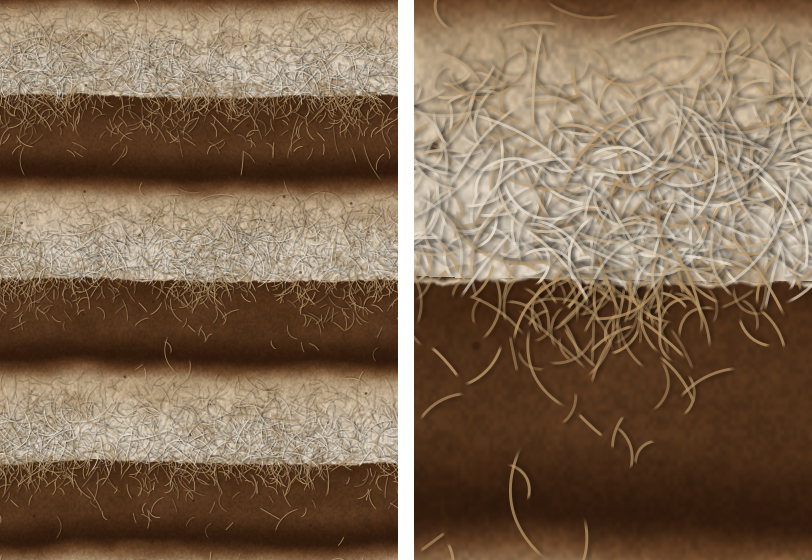
Left: the whole. Right: its middle third, enlarged.
Write a WebGL 2 fragment shader that draws this texture.

```glsl
#version 300 es
precision highp float;
// Stacked torn cardboard ridges: pale fuzzy crests over dark shaded hollows, with loose fibres.

#define PITCH 0.3275       // ridge spacing, in canvas heights
#define TOP_EDGE 0.831     // height of the uppermost torn edge
#define EDGE_WOBBLE 0.011  // slow drift of the edges
#define EDGE_FRAY 0.009    // fine raggedness of the edges
#define FIBRE_WIDTH 0.00085
#define FIBRE_LAYERS 14
#define GRAIN 0.13
#define HANGING 0.75       // amount of fibres below the edges

uniform vec2 u_resolution;
out vec4 outColor;

const vec3 HOLLOW = vec3(0.18, 0.095, 0.04);
const vec3 SHADE  = vec3(0.26, 0.15, 0.07);
const vec3 BROWN  = vec3(0.36, 0.23, 0.13);
const vec3 TAN    = vec3(0.65, 0.55, 0.42);
const vec3 SAND   = vec3(0.77, 0.69, 0.58);
const vec3 CREAM  = vec3(0.83, 0.78, 0.71);
const vec3 STRAW  = vec3(0.74, 0.60, 0.41);
const vec3 BRIGHT = vec3(0.94, 0.90, 0.83);

vec2 hash2(vec2 p) {
    vec3 q = fract(p.xyx * vec3(0.1031, 0.1030, 0.0973));
    q += dot(q, q.yzx + 33.33);
    return fract((q.xx + q.yz) * q.zy);
}

float noise(vec2 p) {
    vec2 i = floor(p), f = fract(p);
    f = f * f * (3.0 - 2.0 * f);
    float a = mix(hash2(i).x, hash2(i + vec2(1, 0)).x, f.x);
    float b = mix(hash2(i + vec2(0, 1)).x, hash2(i + vec2(1, 1)).x, f.x);
    return mix(a, b, f.y);
}

float fbm(vec2 p) {
    float sum = 0.0, amp = 0.5;
    for (int i = 0; i < 4; i++) {
        sum += amp * noise(p);
        p = p * 2.03 + 17.3;
        amp *= 0.5;
    }
    return sum / 0.9375;
}

// Position within a ridge, counted downwards: 0 at a torn edge, 1 at the next.
float ridgePhase(float y) { return fract((TOP_EDGE - y) / PITCH); }

// Shading from the torn edge through the hollow and up onto the next crest.
vec3 ridgeColor(vec2 p, float px) {
    float drift = EDGE_WOBBLE * (noise(p * vec2(7.0, 3.0) + 40.0) - 0.5);
    float fray = EDGE_FRAY * (fbm(p * vec2(75.0, 50.0)) - 0.5);
    float soft = ridgePhase(p.y + drift);
    float torn = ridgePhase(p.y + drift + fray);
    float blotch = fbm(p * vec2(14.0, 26.0) + 9.0);

    vec3 dark = mix(SHADE, BROWN, smoothstep(0.0, 0.2, torn) * 0.55 + blotch * 0.7 - 0.25);
    dark = mix(dark, HOLLOW, 0.9 * smoothstep(0.27, 0.43, soft));
    vec3 pale = mix(SAND, CREAM, smoothstep(0.62, 0.88, soft));
    pale = mix(pale, TAN, 0.65 * smoothstep(0.5, 0.78, blotch));

    float rise = soft + 0.05 * (blotch - 0.5);
    vec3 col = mix(dark, BROWN * 1.12, smoothstep(0.43, 0.51, rise));
    col = mix(col, TAN, smoothstep(0.48, 0.57, rise));
    col = mix(col, pale, smoothstep(0.53, 0.65, rise));
    float blend = px / PITCH + 0.008;
    col = mix(col, pale, smoothstep(1.0 - blend, 1.0, torn) * step(0.5, torn));
    return mix(mix(CREAM, SAND, blotch), col, torn < 0.5 ? smoothstep(0.0, blend, torn) : 1.0);
}

// One layer of bent strands, one per cell, thick on crests and sparse below the edges.
void addFibres(inout vec3 col, vec2 p, float size, float seed, float px) {
    vec2 cell = floor(p / size);
    for (int k = 0; k < 9; k++) {
        vec2 id = cell + vec2(k % 3 - 1, k / 3 - 1);
        vec2 a = hash2(id + seed), b = hash2(id + seed + 71.7), c = hash2(id + seed + 143.1);
        vec2 centre = (id + a) * size;
        float phase = ridgePhase(centre.y);
        float crest = smoothstep(0.5, 0.85, phase);
        float clump = smoothstep(0.25, 0.75, noise(centre * 11.0 + 5.0));
        float hang = HANGING * exp(-phase * 11.0) * (0.35 + clump);
        float chance = phase < 0.45 ? hang : crest * (0.5 + 0.5 * clump);
        if (c.x > chance) continue;

        float angle = b.x * 3.1416;
        if (phase < 0.45) angle = 1.5708 + (b.x - 0.5) * 2.2;
        vec2 dir = vec2(cos(angle), sin(angle)), q = p - centre;
        float along = dot(q, dir);
        float reach = size * (0.45 + 0.5 * b.y);
        float bend = (a.x - 0.5) * 1.5 / size;
        float across = dot(q, vec2(-dir.y, dir.x)) - bend * (along * along - reach * reach * 0.3);
        across /= sqrt(1.0 + 4.0 * bend * bend * along * along);
        float ends = 1.0 - smoothstep(0.75, 1.0, abs(along) / reach);
        float line = clamp((FIBRE_WIDTH - abs(across)) / px + 0.5, 0.0, 1.0);
        float shadow = 1.0 - smoothstep(0.0, 0.0035, abs(across + 0.0015));
        vec3 tint = mix(STRAW, BRIGHT, crest * smoothstep(0.1, 0.6, c.y));
        col *= 1.0 - 0.16 * shadow * ends;
        col = mix(col, tint, line * ends * (0.35 + 0.5 * a.y));
    }
}

void main() {
    vec2 p = gl_FragCoord.xy / u_resolution.y;
    float px = 1.0 / u_resolution.y;
    vec3 col = ridgeColor(p, px);

    // Paper grain and scattered dark specks.
    float grain = noise(p * 240.0) + noise(p * vec2(410.0, 330.0) + 31.0) - 1.0;
    col *= 1.0 + GRAIN * grain + 0.14 * (fbm(p * 55.0) - 0.5);
    vec2 speckId = floor(p * 42.0), speck = hash2(speckId + 211.0);
    float speckDist = length(fract(p * 42.0) - 0.25 - 0.5 * speck);
    float speckMask = step(0.975, hash2(speckId + 307.0).x);
    col = mix(col, HOLLOW, 0.6 * speckMask * (1.0 - smoothstep(0.05, 0.16, speckDist)));

    for (int i = 0; i < FIBRE_LAYERS; i++) {
        float t = float(i) / float(FIBRE_LAYERS - 1);
        addFibres(col, p, mix(0.016, 0.046, t * t), 19.0 * float(i) + 3.0, px);
    }
    outColor = vec4(clamp(col, 0.0, 1.0), 1.0);
}
```
